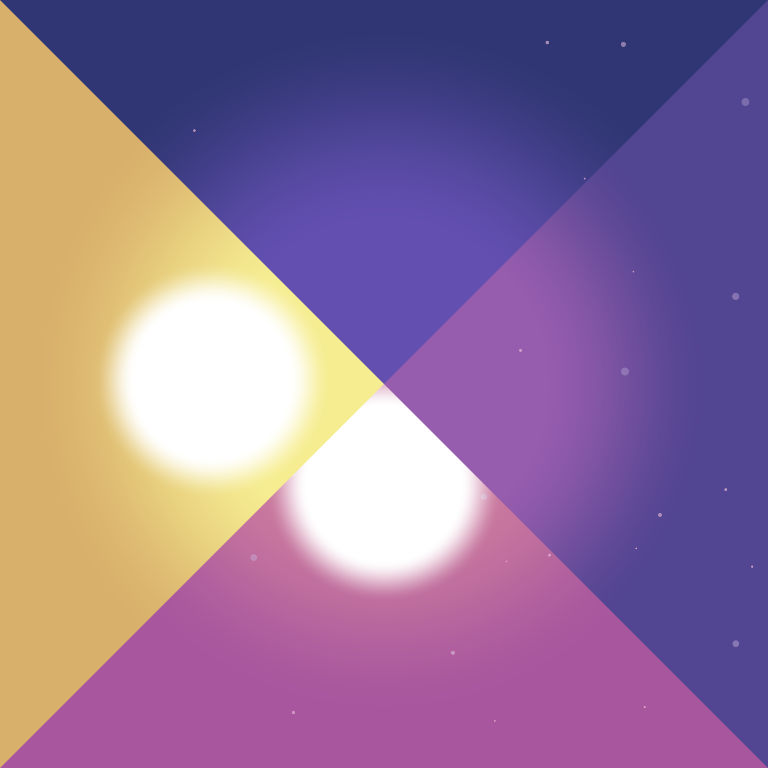
Write a WebGL 2 fragment shader that draws this background.

```glsl
#version 300 es
precision highp float;

uniform vec2 u_resolution;
out vec4 outColor;

// Wedge colours, from the centre outwards
const vec3 TOP_INNER = vec3(0.385, 0.31, 0.69);
const vec3 TOP_OUTER = vec3(0.185, 0.21, 0.45);
const vec3 RIGHT_INNER = vec3(0.59, 0.36, 0.68);
const vec3 RIGHT_OUTER = vec3(0.32, 0.27, 0.57);
const vec3 BOTTOM_INNER = vec3(0.79, 0.475, 0.62);
const vec3 BOTTOM_OUTER = vec3(0.66, 0.34, 0.62);
const vec3 LEFT_INNER = vec3(0.965, 0.93, 0.57);
const vec3 LEFT_OUTER = vec3(0.85, 0.69, 0.42);

// Radii where each gradient begins and ends
const vec2 TOP_FADE = vec2(0.20, 0.48);
const vec2 RIGHT_FADE = vec2(0.20, 0.43);
const vec2 BOTTOM_FADE = vec2(0.19, 0.43);
const vec2 LEFT_FADE = vec2(0.18, 0.46);

// Soft discs, placed relative to the centre
const vec2 LEFT_SUN = vec2(-0.224, 0.005);
const vec2 BOTTOM_SUN = vec2(0.0, -0.13);
const vec2 SUN_FADE = vec2(0.10, 0.155);
const vec3 SUN_COLOR = vec3(1.0);

// Star field
const float STAR_CELLS = 10.0;
const float STAR_DENSITY = 0.5;
const float STAR_DENSITY_BOTTOM = 0.3;
const vec2 STAR_RADIUS = vec2(0.001, 0.0052);
const vec3 STAR_SMALL = vec3(0.93, 0.72, 0.82);
const vec3 STAR_LARGE = vec3(0.72, 0.66, 0.84);

float hash(vec2 p) {
    return fract(sin(dot(p, vec2(127.1, 311.7))) * 43758.5453);
}

vec3 radial(vec3 inner, vec3 outer, vec2 fade, float r) {
    return mix(inner, outer, smoothstep(fade.x, fade.y, r));
}

vec3 addSun(vec3 color, vec2 p, vec2 center) {
    float glow = 1.0 - smoothstep(SUN_FADE.x, SUN_FADE.y, distance(p, center));
    return mix(color, SUN_COLOR, glow);
}

// One jittered star per grid cell; returns colour and opacity
vec4 stars(vec2 p, float pixel) {
    vec2 cell = floor(p * STAR_CELLS);
    vec2 jitter = vec2(hash(cell + 3.1), hash(cell + 17.7));
    vec2 center = (cell + 0.1 + 0.8 * jitter) / STAR_CELLS;
    float density = center.y < -abs(center.x) ? STAR_DENSITY_BOTTOM : STAR_DENSITY;
    float present = step(hash(cell + 41.3), density);
    float size = pow(hash(cell + 73.9), 2.0);
    float radius = mix(STAR_RADIUS.x, STAR_RADIUS.y, size);
    float disc = 1.0 - smoothstep(radius - 0.5 * pixel, radius + 0.5 * pixel, distance(p, center));
    return vec4(mix(STAR_SMALL, STAR_LARGE, size), present * disc * mix(0.8, 0.4, size));
}

void main() {
    float side = min(u_resolution.x, u_resolution.y);
    float pixel = 1.0 / side;
    vec2 p = (gl_FragCoord.xy - 0.5 * u_resolution) / side;
    float r = length(p);

    // Gradients of the four wedges
    vec3 top = radial(TOP_INNER, TOP_OUTER, TOP_FADE, r);
    vec3 right = radial(RIGHT_INNER, RIGHT_OUTER, RIGHT_FADE, r);
    vec3 bottom = radial(BOTTOM_INNER, BOTTOM_OUTER, BOTTOM_FADE, r);
    vec3 left = radial(LEFT_INNER, LEFT_OUTER, LEFT_FADE, r);

    // Stars everywhere but the left wedge, behind the discs
    vec4 star = stars(p, pixel);
    top = mix(top, star.rgb, star.a);
    right = mix(right, star.rgb, star.a);
    bottom = mix(bottom, star.rgb, star.a);

    left = addSun(left, p, LEFT_SUN);
    bottom = addSun(bottom, p, BOTTOM_SUN);

    // Join the wedges along smoothed diagonals
    vec2 diagonal = vec2(p.x + p.y, p.y - p.x) * inversesqrt(2.0);
    vec2 above = smoothstep(-0.6 * pixel, 0.6 * pixel, diagonal);
    vec3 color = mix(mix(bottom, left, above.y), mix(right, top, above.y), above.x);
    outColor = vec4(color, 1.0);
}
```
